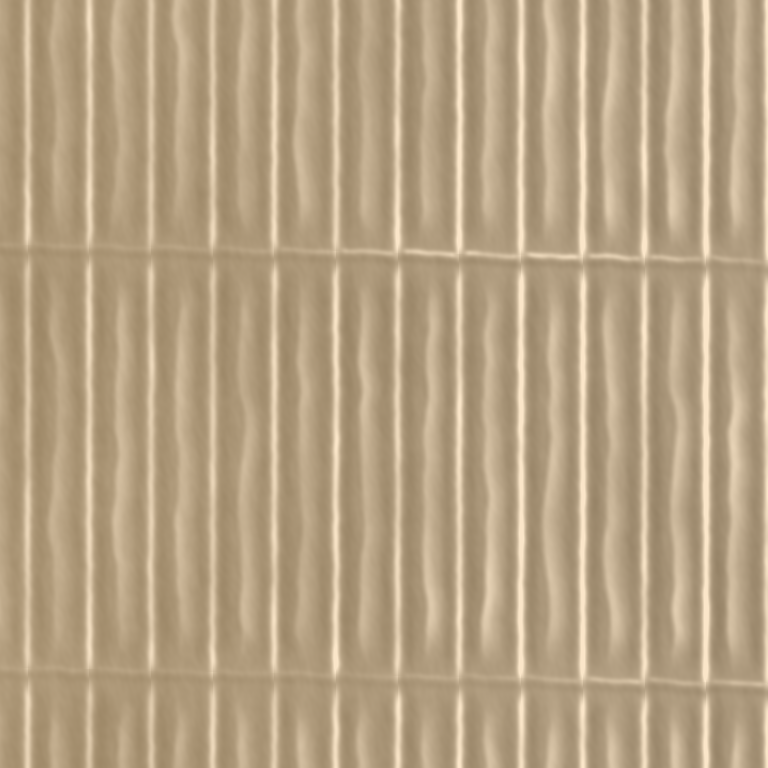
A Shadertoy shader for this texture:

```glsl
// Glazed upright finger tiles in warm beige, stacked in slightly sloping courses.
// Each tile has a bright seam, a dark flank and a wavy sheen that fades at its ends;
// light grows from left to right, and gradient noise gives wobble, wear and grain.

#define PITCH vec2(0.0803, 0.551)     // tile spacing
#define ORIGIN vec2(0.0362, 0.682)    // a seam and a joint crossing
#define COURSE_SLOPE 0.021            // fall of the joints across the canvas
#define SEAM_WIDTH 0.0048
#define JOINT_WIDTH 0.0040
#define WOBBLE 0.0012
#define GRAIN 0.065
#define BASE_TONE 0.20
#define SHADE_WARM vec3(0.600, 0.515, 0.385)
#define SHADE_COOL vec3(0.600, 0.525, 0.415)
#define LIGHT vec3(0.965, 0.885, 0.770)

float hash(vec2 p) {
    vec3 q = fract(vec3(p.xyx) * 0.1031);
    q += dot(q, q.yzx + 33.33);
    return fract((q.x + q.y) * q.z);
}

vec2 gradient(vec2 cell) {
    float angle = 6.2832 * hash(cell);
    return vec2(cos(angle), sin(angle));
}

// Gradient noise, roughly -0.7 to 0.7
float noise(vec2 p) {
    vec2 i = floor(p), f = fract(p);
    vec2 u = f * f * f * (f * (f * 6.0 - 15.0) + 10.0);
    vec2 e = vec2(1.0, 0.0);
    float low = mix(dot(gradient(i), f), dot(gradient(i + e), f - e), u.x);
    float high = mix(dot(gradient(i + e.yx), f - e.yx),
                     dot(gradient(i + 1.0), f - 1.0), u.x);
    return mix(low, high, u.y);
}

float bell(float d, float width) {
    d /= width;
    return exp(-d * d);
}

// Rises to 1 at zero and falls again, with separate reach on each side
float hump(float d, float before, float after) {
    return smoothstep(-before, 0.0, d) * (1.0 - smoothstep(0.0, after, d));
}

// Soft vertical highlight inside one tile: a broad band with a sharper ridge
float sheen(vec2 f, vec2 tile, float y) {
    float seed = 20.0 * hash(tile);
    float centre = 0.46 + 0.08 * (hash(tile + 7.0) - 0.5)
                 + 0.13 * noise(vec2(seed, y * 8.0))
                 + 0.06 * noise(vec2(seed + 5.3, y * 24.0));
    float ends = smoothstep(0.01, 0.13, f.y) * (1.0 - smoothstep(0.82, 0.97, f.y));
    float patchy = 0.95 + 0.6 * noise(vec2(seed + 9.7, y * 7.0));
    float taper = mix(0.75, 1.2, 1.0 - f.y);
    float band = hump(f.x - centre, 0.13, 0.34 * taper) + 0.35 * hump(f.x - centre, 0.09, 0.15);
    return band * ends * patchy * mix(0.8, 1.15, hash(tile + 3.0));
}

void mainImage(out vec4 fragColor, in vec2 fragCoord) {
    vec2 uv = fragCoord / iResolution.xy;

    // Tile grid with sloping courses
    vec2 g = (uv - ORIGIN + vec2(0.0, COURSE_SLOPE * uv.x)) / PITCH;
    vec2 tile = floor(g), f = g - tile, edge = round(g);
    vec2 d = (g - edge) * PITCH;

    // Wavering seam and joint, each joint piece tilted a little
    d.x += WOBBLE * (noise(vec2(edge.x * 3.7, uv.y * 55.0))
                   + noise(vec2(edge.x * 5.3, uv.y * 9.0)));
    d.y += 0.004 * (f.x - 0.5) + 2.0 * WOBBLE * noise(vec2(uv.x * 40.0, edge.y + 0.4));
    float lit = smoothstep(0.0, 0.95, uv.x);
    float nearJoint = bell(d.y + 0.006, 0.030);

    // Body of the tile: sheen, dark flanks, drifting tone
    float tone = BASE_TONE + 0.09 * noise(uv * vec2(4.0, 3.0) + 2.6);
    tone += mix(0.19, 0.35, lit) * sheen(f, tile, uv.y);
    float flank = bell(d.x - 0.014, 0.010) + 0.75 * bell(d.x + 0.014, 0.010);
    tone -= mix(0.11, 0.19, lit) * flank * (1.0 - 0.7 * nearJoint);
    tone += 0.05 * nearJoint;

    // Slanted streaks and fine grain
    vec2 slant = vec2(uv.x + 0.22 * uv.y, uv.y);
    tone += GRAIN * (noise(slant * vec2(75.0, 22.0)) + 0.6 * noise(slant * vec2(150.0, 85.0)));

    // Bright vertical seams, broken just below each joint
    float glow = mix(0.50, 0.76, lit) * mix(0.82, 1.15, hash(vec2(edge.x, tile.y) + 11.0));
    glow *= 1.0 + 0.35 * noise(vec2(edge.x * 2.3 + 0.5, uv.y * 18.0));
    glow *= 1.0 - 0.80 * bell(d.y + 0.012, 0.015);
    glow *= 1.0 + 0.18 * bell(d.y - 0.018, 0.018);
    float seam = bell(d.x, SEAM_WIDTH) + 0.22 * bell(d.x, 2.2 * SEAM_WIDTH);
    tone += glow * seam;

    // Joints catch the light unevenly and cast a thin shadow
    float upper = mod(edge.y + 1.0, 2.0);
    float focus = mix(0.28 * bell(uv.x - 0.92, 0.24), 0.55 * bell(uv.x - 0.68, 0.22), upper);
    float strength = 0.07 + focus * mix(0.6, 1.2, hash(vec2(tile.x, edge.y) + 19.0));
    strength *= 1.0 + 0.7 * noise(vec2(uv.x * 30.0, edge.y * 3.0 + 0.5));
    float span = smoothstep(0.02, 0.18, f.x) * (1.0 - smoothstep(0.86, 1.0, f.x));
    tone += strength * span * bell(d.y, JOINT_WIDTH);
    tone -= (0.07 + 0.12 * focus) * bell(d.y + 0.010, 0.006);

    vec3 shade = mix(SHADE_WARM, SHADE_COOL, lit);
    fragColor = vec4(mix(shade, LIGHT, clamp(tone, -0.12, 1.05)), 1.0);
}
```
